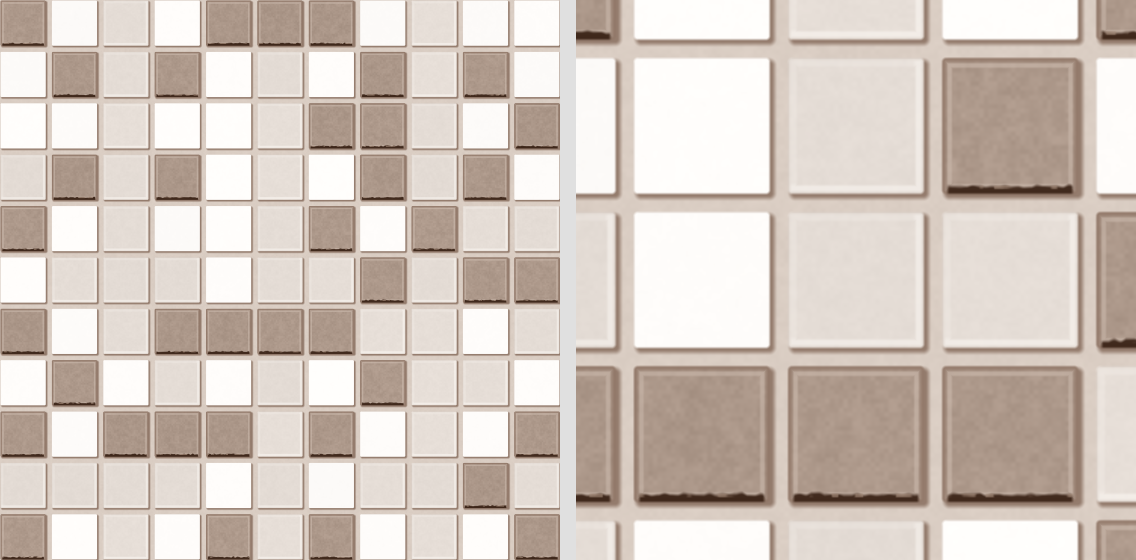
Left, the full canvas; right, a detail of the centre.
A three.js fragment shader for this pattern:

```glsl
// Square mosaic of white, cream and taupe glazed tiles in beige grout.
varying vec2 vUv;

float hash(vec2 p) {
  vec3 h = fract(p.xyx * vec3(0.1031, 0.1030, 0.0973));
  h += dot(h, h.yzx + 33.33);
  return fract((h.x + h.y) * h.z);
}

float noise(vec2 p) {
  vec2 i = floor(p), f = fract(p);
  f = f * f * (3.0 - 2.0 * f);
  return mix(mix(hash(i), hash(i + vec2(1.0, 0.0)), f.x),
             mix(hash(i + vec2(0.0, 1.0)), hash(i + 1.0), f.x), f.y);
}

// Signed distance to a tile with slightly rounded corners
float tileDistance(vec2 p) {
  vec2 d = abs(p) - 0.415;
  return length(max(d, 0.0)) + min(max(d.x, d.y), 0.0) - 0.025;
}

// Soft line of the given half width around zero
float line(float d, float halfWidth) {
  return 1.0 - smoothstep(halfWidth * 0.3, halfWidth * 1.5, abs(d));
}

// 0 = taupe, 1 = white, 2 = cream: cream favours every third column,
// the other two alternate with occasional swaps
float tileKind(vec2 cell) {
  float creamChance = mod(cell.x, 3.0) == 2.0 ? 0.8 : 0.2;
  if (hash(cell + 17.0) < creamChance) return 2.0;
  float swap = step(hash(cell + 53.0), 0.17);
  return mod(cell.x + cell.y + swap, 2.0);
}

vec3 taupeGlaze(vec2 q, float inset, vec2 p, float grain) {
  vec3 color = vec3(0.675, 0.595, 0.54) + 0.07 * (grain - 0.5);
  color = mix(color, vec3(0.57, 0.47, 0.41), 1.0 - smoothstep(0.0, 0.045, inset));
  color = mix(color, vec3(0.79, 0.72, 0.67), 0.6 * line(inset - 0.048, 0.016));

  // Ragged dark glaze pooled along the lower edge
  float ragged = noise(p * vec2(24.0, 9.0));
  float span = 1.0 - smoothstep(0.39, 0.42, abs(q.x));
  float pool = smoothstep(0.375, 0.405, q.y + 0.025 * (ragged - 0.5));
  color = mix(color, vec3(0.23, 0.14, 0.09), span * pool * 0.95);
  float fleck = line(q.y - 0.398, 0.013) * smoothstep(0.5, 0.8, noise(p * vec2(19.0, 5.0) + 40.0));
  return mix(color, vec3(0.65, 0.55, 0.48), 0.65 * span * fleck);
}

vec3 creamGlaze(vec2 q, float inset, float grain) {
  vec3 color = vec3(0.897, 0.865, 0.838) + 0.025 * (grain - 0.5);
  float lowerRight = smoothstep(0.36, 0.40, max(q.x, q.y));
  float bevel = line(inset - 0.035, 0.022);
  return mix(color, vec3(0.96, 0.94, 0.92), bevel * mix(0.3, 0.75, lowerRight));
}

void main() {
  // Cells count from the top left; the last row and column end at the tile edge
  vec2 p = vec2(vUv.x, 1.0 - vUv.y) * 10.9;
  vec2 cell = floor(p);
  vec2 q = fract(p) - 0.45;
  float d = tileDistance(q);
  float grain = 0.5 * noise(p * 13.0) + 0.5 * noise(p * 34.0 + 9.0);
  float kind = tileKind(cell);

  // Grout with a shadow falling to the lower right
  vec3 color = vec3(0.855, 0.805, 0.765) + 0.03 * (grain - 0.5);
  float shadow = 1.0 - smoothstep(-0.012, 0.032, tileDistance(q - 0.022));
  color = mix(color, vec3(0.55, 0.45, 0.39), 0.9 * shadow);

  // Glazed tile face
  vec3 glaze = vec3(1.0, 0.992, 0.984) - 0.008 * grain;
  if (kind < 0.5) glaze = taupeGlaze(q, -d, p, grain);
  else if (kind > 1.5) glaze = creamGlaze(q, -d, grain);
  glaze += 0.016 * (hash(cell + 91.0) - 0.5);
  color = mix(color, glaze, 1.0 - smoothstep(-0.012, 0.012, d));

  gl_FragColor = vec4(color, 1.0);
}
```
